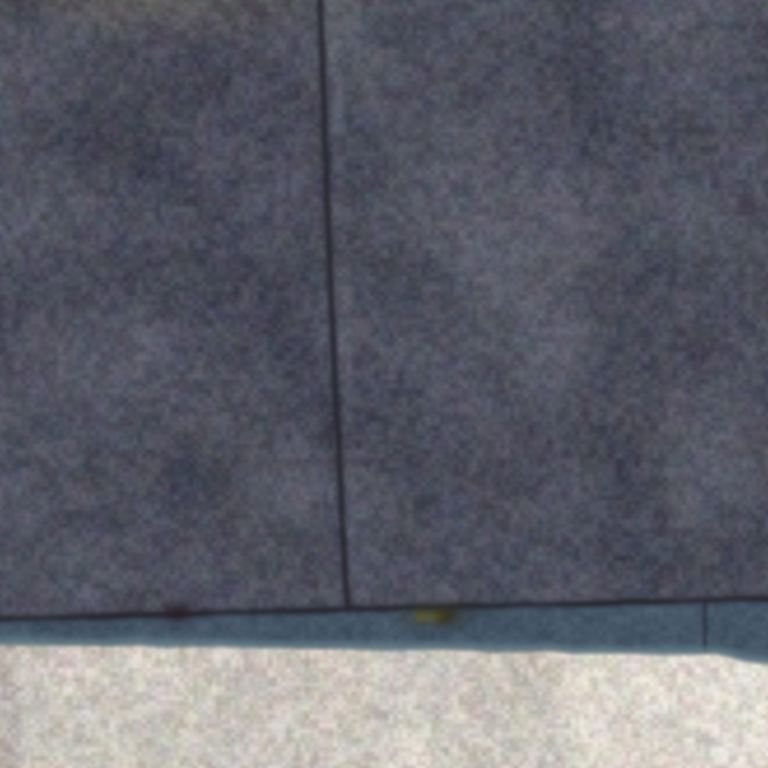
Give the GLSL for this texture, as a Shadertoy shader.

```glsl
// Dark stone paving with thin joints, above a sunlit pale stone edge.
#define SLATE vec3(0.302, 0.310, 0.362)
#define STRIP vec3(0.265, 0.330, 0.395)
#define PALE vec3(0.785, 0.762, 0.730)
#define SUNLIT vec3(0.890, 0.865, 0.830)
#define JOINT vec3(0.150, 0.150, 0.185)
#define FRINGE vec3(0.400, 0.510, 0.550)
#define GRAIN 0.125
#define MOTTLE 0.13
#define TINT 0.035

float hash(vec2 p) {
    vec3 q = fract(vec3(p.xyx) * 0.1031);
    q += dot(q, q.yzx + 33.33);
    return fract((q.x + q.y) * q.z);
}

float noise(vec2 p) {
    vec2 cell = floor(p), f = fract(p);
    f = f * f * (3.0 - 2.0 * f);
    return mix(mix(hash(cell), hash(cell + vec2(1, 0)), f.x),
               mix(hash(cell + vec2(0, 1)), hash(cell + vec2(1, 1)), f.x), f.y);
}

float fbm(vec2 p) {
    float sum = 0.0, weight = 0.5;
    for (int i = 0; i < 4; i++) {
        sum += weight * noise(p);
        p = mat2(1.6, 1.2, -1.2, 1.6) * p + 7.3;
        weight *= 0.5;
    }
    return sum / 0.9375;
}

// Soft elliptical spot, one at its centre.
float spot(vec2 p, vec2 centre, vec2 radius) {
    vec2 d = (p - centre) / radius;
    return exp(-dot(d, d));
}

float line(float d, float width) {
    return exp(-d * d / (width * width));
}

// Fine speckle shared by both kinds of stone, centred on zero.
float speckle(vec2 p) {
    return 0.55 * noise(p * 88.0) + 0.45 * noise(p * 165.0 + 31.0) - 0.5;
}

// Slow drift between warm and cool hues.
vec3 hueDrift(vec2 p) {
    float warm = 0.6 * noise(p * 38.0 + 71.0) + 0.4 * noise(p * 90.0 + 13.0) - 0.5;
    float violet = noise(p * 55.0 + 43.0) - 0.5;
    return vec3(warm + 0.4 * violet, -0.5 * violet, 0.5 * violet - 0.7 * warm);
}

vec3 darkSlab(vec2 p) {
    float shade = MOTTLE * (fbm(p * 11.0 + 4.0) - 0.5) + GRAIN * speckle(p);

    // Broad worn and damp areas
    shade += 0.030 * spot(p, vec2(0.66, 0.64), vec2(0.13, 0.12));
    shade += 0.025 * spot(p, vec2(0.69, 0.50), vec2(0.09, 0.07));
    shade += 0.035 * spot(p, vec2(0.96, 0.41), vec2(0.07, 0.06));
    shade += 0.020 * spot(p, vec2(0.07, 0.49), vec2(0.12, 0.13));
    shade += 0.020 * spot(p, vec2(0.90, 0.93), vec2(0.09, 0.15));
    shade -= 0.025 * spot(p, vec2(0.77, 0.93), vec2(0.035, 0.16));
    shade -= 0.025 * spot(p, vec2(0.56, 0.43), vec2(0.12, 0.07));
    shade -= 0.020 * spot(p, vec2(0.23, 0.78), vec2(0.12, 0.13));
    shade -= 0.015 * spot(p, vec2(0.53, 0.27), vec2(0.09, 0.07));

    vec3 col = SLATE + shade + TINT * hueDrift(p);
    float earth = spot(p, vec2(0.21, 1.01), vec2(0.18, 0.045));
    col += earth * vec3(0.025, 0.010, -0.045);
    return col - 0.05 * spot(p, vec2(0.06, 1.0), vec2(0.05, 0.03));
}

vec3 paleStone(vec2 p) {
    float sun = 0.75 * smoothstep(0.70, 0.76, p.x);
    sun += 0.6 * spot(p, vec2(0.53, 0.02), vec2(0.035, 0.035));
    sun += 0.2 * spot(p, vec2(0.25, 0.14), vec2(0.30, 0.025));
    vec3 col = mix(PALE, SUNLIT, clamp(sun, 0.0, 1.0));
    col += 0.20 * speckle(p + 3.0) + 0.07 * (fbm(p * 18.0) - 0.5);
    col += 0.05 * hueDrift(p + 5.0);
    return col - 0.09 * (1.0 - smoothstep(0.012, 0.035, p.x));
}

void mainImage(out vec4 fragColor, in vec2 fragCoord) {
    vec2 p = fragCoord / iResolution.xy;
    float wobble = 0.004 * (noise(p * 28.0) - 0.5);

    // Heights of the long joint and the sunlit edge
    float jointY = 0.194 + 0.027 * p.x + 0.5 * wobble;
    float edgeY = 0.163 - 0.014 * p.x - 0.012 * smoothstep(0.93, 1.0, p.x) + wobble;
    float aboveJoint = p.y - jointY;
    float aboveEdge = p.y - edgeY;

    // Dark slabs, and the bluish strip below them
    vec3 strip = STRIP + 0.08 * speckle(p) + 0.07 * (fbm(p * 15.0) - 0.5);
    float slabMask = smoothstep(-0.004, 0.004, aboveJoint);
    vec3 col = mix(strip, darkSlab(p), slabMask);

    // Upright joint with a worn lip, then the long joint
    float t = (1.0 - p.y) / 0.785;
    float fromSeam = p.x - (0.417 + 0.024 * t + 0.011 * t * t) - 0.4 * wobble;
    col += 0.030 * slabMask * line(fromSeam - 0.016, 0.010);
    col = mix(col, JOINT, 0.80 * slabMask * line(fromSeam, 0.0055));
    col = mix(col, JOINT, (0.65 + 0.3 * noise(p * 20.0)) * line(aboveJoint, 0.0055));
    col = mix(col, JOINT, 0.5 * (1.0 - slabMask) * line(p.x - 0.918, 0.004));

    // Growth caught in the long joint
    float ragged = 0.6 + 0.8 * noise(p * 75.0);
    float moss = spot(p, vec2(0.568, 0.200), vec2(0.036, 0.015));
    col = mix(col, vec3(0.19, 0.19, 0.16), clamp(moss * ragged, 0.0, 1.0));
    col += vec3(0.16, 0.14, 0.0) * spot(p, vec2(0.557, 0.197), vec2(0.018, 0.008)) * ragged;
    col = mix(col, vec3(0.17, 0.12, 0.16), 0.85 * spot(p, vec2(0.232, 0.202), vec2(0.016, 0.013)));

    // Pale stone with a cool fringe where shade meets light
    col = mix(paleStone(p), col, smoothstep(-0.007, 0.006, aboveEdge));
    col = mix(col, FRINGE, 0.55 * line(aboveEdge - 0.004, 0.006));
    fragColor = vec4(clamp(col, 0.0, 1.0), 1.0);
}
```
